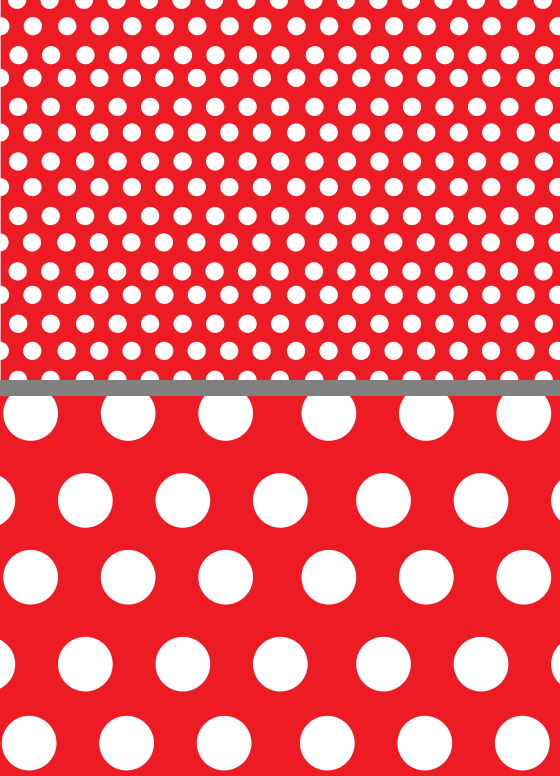
Top, the full canvas; bottom, a detail of the centre.
Reproduce this pattern procedurally as a WebGL 2 fragment shader.

```glsl
#version 300 es
precision highp float;

// White polka dots in staggered rows on flat red, with a hairline white left margin.
// Rows come in pairs; each pair drifts slightly, and every seventh column gap is
// a little wider, which gives the spacing its hand-placed unevenness.

uniform vec2 u_resolution;
out vec4 fragColor;

const vec3 RED = vec3(0.93, 0.11, 0.14);
const vec3 WHITE = vec3(1.0);

// Lengths are in units of 1/768 of the canvas width.
const float CANVAS_WIDTH = 768.0;
const float CANVAS_HEIGHT = 522.0;
const float DOT_RADIUS = 12.5;
const float COLUMN_GAP = 44.57;
const float WIDE_GAP_EXTRA = 2.6;
const float WIDE_GAP_PERIOD = 7.0;
const float WIDE_GAP_PHASE = 5.0;
const float STAGGER = 25.0;
const float FIRST_PAIR_Y = -40.0;
const float PAIR_PITCH = 74.57;
const float ROW_GAP = 39.8;
const float MARGIN = 1.0;

// Horizontal and vertical drift of each pair of rows, from the top down.
const int PAIRS = 8;
const vec2 PAIR_DRIFT[PAIRS] = vec2[PAIRS](
    vec2(-1.5, 0.0), vec2(0.5, 1.4), vec2(0.0, -2.1), vec2(0.0, -1.7),
    vec2(0.0, -1.3), vec2(-0.7, 0.1), vec2(0.0, -2.4), vec2(-0.3, 0.0));

// Centre of a column, counting the extra width of the gaps before it.
float columnX(float column) {
    float wideGaps = floor((column + WIDE_GAP_PHASE) / WIDE_GAP_PERIOD);
    return column * COLUMN_GAP + wideGaps * WIDE_GAP_EXTRA;
}

// Signed distance to the closest dot of a row starting at rowOrigin.
float dotRow(vec2 p, vec2 rowOrigin) {
    vec2 q = p - rowOrigin;
    float meanGap = COLUMN_GAP + WIDE_GAP_EXTRA / WIDE_GAP_PERIOD;
    float column = round(q.x / meanGap);
    return length(q - vec2(columnX(column), 0.0)) - DOT_RADIUS;
}

// Signed distance to the whole set of dots.
float dots(vec2 p) {
    float d = CANVAS_WIDTH;
    for (int i = 0; i < PAIRS; i++) {
        vec2 origin = vec2(0.0, FIRST_PAIR_Y + float(i) * PAIR_PITCH) + PAIR_DRIFT[i];
        d = min(d, dotRow(p, origin));
        d = min(d, dotRow(p, origin + vec2(STAGGER, ROW_GAP)));
    }
    return d;
}

void main() {
    // Canvas units, with y measured down from the top edge.
    vec2 uv = gl_FragCoord.xy / u_resolution;
    vec2 p = vec2(uv.x, 1.0 - uv.y) * vec2(CANVAS_WIDTH, CANVAS_HEIGHT);
    float pixel = CANVAS_WIDTH / u_resolution.x;

    float d = min(dots(p), p.x - MARGIN);
    float white = clamp(0.5 - d / pixel, 0.0, 1.0);
    fragColor = vec4(mix(RED, WHITE, white), 1.0);
}
```
